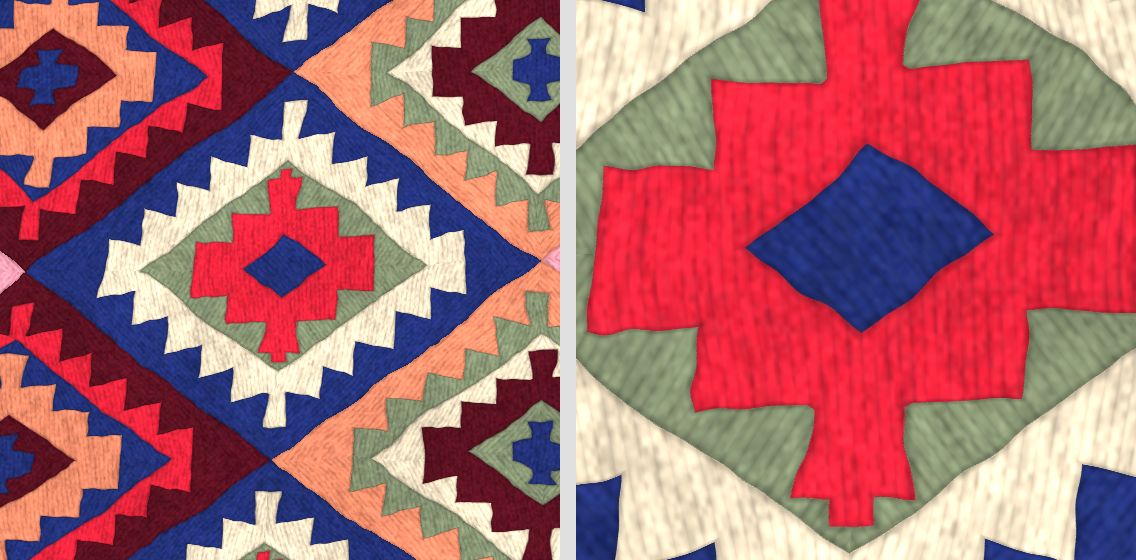
Left: the whole. Right: its middle third, enlarged.
Write a WebGL 1 fragment shader that draws this pattern.

```glsl
precision highp float;
// Stitched kilim: a slightly skewed lattice of nested diamonds in columns of
// four colourways. Each diamond stacks plain and saw-toothed distance shapes;
// noise bends the outlines and shades the strands of yarn.
uniform vec2 u_resolution;

const vec3 BLUE = vec3(0.13, 0.19, 0.47);
const vec3 CREAM = vec3(0.97, 0.90, 0.78);
const vec3 WINE = vec3(0.35, 0.06, 0.12);
const vec3 CORAL = vec3(0.98, 0.57, 0.43);
const vec3 SAGE = vec3(0.52, 0.57, 0.44);
const vec3 RED = vec3(0.92, 0.14, 0.23);
const vec3 PINK = vec3(0.96, 0.62, 0.69);

float hash(vec2 p) {
  vec3 h = fract(p.xyx * vec3(0.1031, 0.1030, 0.0973));
  h += dot(h, h.yzx + 33.33);
  return fract((h.x + h.y) * h.z);
}

float noise(vec2 p) {
  vec2 i = floor(p), f = fract(p);
  f = f * f * (3.0 - 2.0 * f);
  return mix(mix(hash(i), hash(i + vec2(1.0, 0.0)), f.x),
             mix(hash(i + vec2(0.0, 1.0)), hash(i + 1.0), f.x), f.y);
}

// Canvas to lattice units: one unit is half a diamond's width or height.
vec2 toLattice(vec2 uv) {
  vec2 d = uv - vec2(0.505, 0.525);
  float t = (d.y - 0.0184 * d.x) / 0.344;
  return vec2((d.x - 0.0208 * t) / (0.4596 - 0.022 * t), t);
}

float diamond(vec2 q, float radius) {
  return (q.x + q.y - radius) * 0.7;
}

float bar(vec2 q, float halfWidth, float top) {
  return max(q.x - halfWidth, q.y - top);
}

// Diamond with leaning teeth, flared side wings and a stem on the upright axis.
float toothed(vec2 q, float base, float tooth, float stem, float count) {
  float pitch = 2.0 * (base - stem) / count;
  float along = q.y - q.x + base;
  float rise = mod(along, pitch);
  float height = min(rise, (pitch - rise) * tooth / (pitch - tooth));
  height *= step(0.0, along) * step(along, pitch * count);
  float top = base + 0.8 * tooth;
  float flare = stem * mix(0.85, 1.2, smoothstep(base * 0.9, top, q.y));
  return min(diamond(q, base + height), bar(q, flare, top));
}

// Lay one patch over the cloth (rgb and stitch angle) and note its crease.
void patchOver(inout vec4 cloth, inout float crease, float d, vec3 color, float angle, float blur) {
  cloth = mix(cloth, vec4(color, angle), smoothstep(blur, -blur, d));
  crease = d < 0.0 ? -d : min(crease, d);
}

// Brightness of rounded strands with fuzzy fibres.
float yarn(vec2 uv, float angle) {
  float c = cos(angle), s = sin(angle);
  vec2 q = vec2(c * uv.x + s * uv.y, c * uv.y - s * uv.x);
  q.x += 0.012 * noise(uv * 14.0);
  float strand = q.x * 125.0;
  float ridge = 1.0 - pow(abs(2.0 * fract(strand) - 1.0), 2.0);
  float fleck = noise(vec2(strand, q.y * 55.0) + 40.0);
  float fibre = noise(vec2(q.x * 330.0, q.y * 190.0) + 90.0);
  return 0.75 + 0.12 * ridge + 0.18 * fleck + 0.18 * fibre;
}

void main() {
  vec2 uv = gl_FragCoord.xy / u_resolution.y;
  float blur = 2.2 / u_resolution.y;

  // Hand-drawn wobble, then the nearest diamond of the lattice.
  vec2 bend = vec2(noise(uv * 11.0), noise(uv * 11.0 + 50.0)) - 0.5;
  vec2 fray = vec2(noise(uv * 60.0 + 20.0), noise(uv * 60.0 + 80.0)) - 0.5;
  vec2 p = toLattice(uv + 0.016 * bend + 0.004 * fray);
  vec2 diag = floor((vec2(p.x + p.y, p.x - p.y) + 1.0) * 0.5);
  vec2 cell = vec2(diag.x + diag.y, diag.x - diag.y);
  vec2 local = p - cell;
  vec2 q = abs(local);

  // Colourway of the column, from the border inwards.
  float column = mod(cell.x, 4.0);
  vec3 border = BLUE, band = CREAM, field = SAGE, motif = RED, heart = BLUE;
  if (column > 2.5) {
    border = WINE; band = RED; field = BLUE; motif = CORAL; heart = WINE;
  } else if (column > 1.5) {
    border = PINK; band = WINE; field = CREAM; motif = BLUE; heart = PINK;
  } else if (column > 0.5) {
    border = CORAL; band = SAGE; field = CREAM; motif = WINE; heart = SAGE;
  }

  // Nested patches; stitch angles mirror across each diamond's axes.
  float side = local.x * local.y < 0.0 ? -1.0 : 1.0;
  vec4 cloth = vec4(border, side * 0.75);
  float crease = -diamond(q, 1.0);
  patchOver(cloth, crease, toothed(q, 0.7, 0.17, 0.038, 5.0), band, side * 0.2, blur);
  if (column < 0.5) {
    patchOver(cloth, crease, diamond(q, 0.56), field, side * -0.6, blur);
    float star = min(toothed(q, 0.345, 0.15, 0.06, 2.0), bar(q, 0.024, 0.51));
    patchOver(cloth, crease, star, motif, 0.05, blur);
    patchOver(cloth, crease, diamond(q, 0.16), heart, 0.7, blur);
  } else {
    patchOver(cloth, crease, diamond(q, 0.635), field, side * 0.5, blur);
    patchOver(cloth, crease, toothed(q, 0.44, 0.14, 0.045, 3.0), motif, 0.1, blur);
    patchOver(cloth, crease, diamond(q, 0.275), heart, side * 0.7, blur);
    patchOver(cloth, crease, toothed(q, 0.12, 0.05, 0.045, 1.0), BLUE, 0.0, blur);
  }

  // Thread relief, sunken seams and uneven dye.
  float dye = 0.93 + 0.1 * noise(uv * 8.0 + 7.0) + 0.04 * hash(cell + 60.0);
  float seam = mix(0.8, 1.0, smoothstep(0.0, 0.014, crease));
  vec3 color = cloth.rgb * yarn(uv, cloth.a) * dye * seam;
  color += 0.05 * (noise(uv * 240.0) - 0.3);
  gl_FragColor = vec4(clamp(color, 0.0, 1.0), 1.0);
}
```
